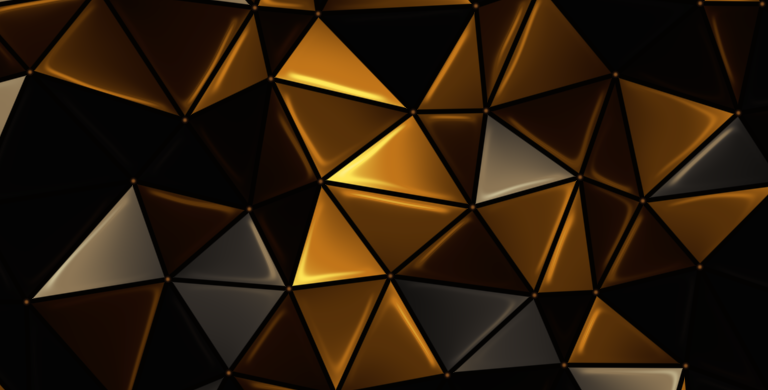
Give the GLSL for this background, as a WebGL 2 fragment shader.

```glsl
#version 300 es
precision highp float;

uniform vec2 u_resolution;
out vec4 outColor;

vec3 hash3(vec3 seed) {
    vec3 h = fract(seed * vec3(0.1031, 0.1030, 0.0973) + 0.37);
    h += dot(h, h.yxz + 33.33);
    return fract((h.xxy + h.yxx) * h.zyx);
}

float noise(vec2 p) {
    vec2 cell = floor(p), f = fract(p);
    f = f * f * (3.0 - 2.0 * f);
    float low = mix(hash3(vec3(cell, 7.0)).x, hash3(vec3(cell + vec2(1, 0), 7.0)).x, f.x);
    float high = mix(hash3(vec3(cell + vec2(0, 1), 7.0)).x, hash3(vec3(cell + 1.0, 7.0)).x, f.x);
    return mix(low, high, f.y);
}

// Jittered vertex of a staggered lattice
vec2 meshVertex(vec2 id) {
    vec2 jitter = (hash3(vec3(id, 3.0)).xy - 0.5) * 0.56;
    return (id + vec2(0.5 * mod(id.y, 2.0), 0.0) + jitter) * vec2(0.287, 0.25);
}

vec2 inwardNormal(vec2 a, vec2 b) {
    vec2 edge = normalize(b - a);
    return vec2(-edge.y, edge.x);
}

vec3 edgeDistances(vec2 p, mat3x2 t) {
    return vec3(dot(p - t[0], inwardNormal(t[0], t[1])),
                dot(p - t[1], inwardNormal(t[1], t[2])),
                dot(p - t[2], inwardNormal(t[2], t[0])));
}

float minOf(vec3 v) { return min(v.x, min(v.y, v.z)); }

vec3 goldRamp(float tone) {
    vec3 c = mix(vec3(0.012, 0.009, 0.008), vec3(0.11, 0.04, 0.01), smoothstep(0.0, 0.12, tone));
    c = mix(c, vec3(0.34, 0.19, 0.03), smoothstep(0.1, 0.3, tone));
    c = mix(c, vec3(0.76, 0.46, 0.10), smoothstep(0.3, 0.6, tone));
    c = mix(c, vec3(1.0, 0.90, 0.34), smoothstep(0.6, 0.86, tone));
    return mix(c, vec3(0.99, 0.97, 0.72), smoothstep(0.86, 1.05, tone));
}

vec3 silverRamp(float tone) {
    vec3 c = mix(vec3(0.012), vec3(0.20, 0.18, 0.16), smoothstep(0.0, 0.3, tone));
    c = mix(c, vec3(0.55, 0.46, 0.33), smoothstep(0.25, 0.55, tone));
    return mix(c, vec3(0.98, 0.96, 0.78), smoothstep(0.55, 1.0, tone));
}

void main() {
    vec2 p = gl_FragCoord.xy / u_resolution.y;
    float aspect = u_resolution.x / u_resolution.y;
    float pixel = 1.0 / u_resolution.y;

    // Find the facet that holds this point
    vec2 home = floor(p / vec2(0.287, 0.25));
    mat3x2 facet = mat3x2(vec2(0.0), vec2(0.1, 0.0), vec2(0.0, 0.1));
    vec3 facetId = vec3(0.0);
    float depth = -1.0;
    for (int y = -1; y <= 1; y++) {
        for (int x = -1; x <= 1; x++) {
            vec2 id = home + vec2(x, y);
            vec2 a = meshVertex(id), b = meshVertex(id + vec2(1, 0));
            vec2 c = meshVertex(id + 1.0), d = meshVertex(id + vec2(0, 1));
            bool rising = distance(a, c) < distance(b, d);
            for (int k = 0; k < 2; k++) {
                vec2 first = k == 0 || rising ? a : b;
                vec2 second = k == 0 ? b : c;
                vec2 third = k == 0 && rising ? c : d;
                mat3x2 candidate = mat3x2(first, second, third);
                float inside = minOf(edgeDistances(p, candidate));
                if (inside > depth) {
                    depth = inside;
                    facet = candidate;
                    facetId = vec3(id, 11.0 + float(k) * 5.0);
                }
            }
        }
    }

    // Rounded inset and blended bevel normal
    vec3 weight = exp(-edgeDistances(p, facet) / 0.013);
    float total = weight.x + weight.y + weight.z;
    float inset = -0.013 * log(total);
    vec2 bevel = (weight.x * inwardNormal(facet[0], facet[1])
                + weight.y * inwardNormal(facet[1], facet[2])
                + weight.z * inwardNormal(facet[2], facet[0])) / total;

    // Facet material: brighter metal towards the centre
    vec3 rnd = hash3(facetId), rnd2 = hash3(facetId + 41.0);
    vec2 middle = (facet[0] + facet[1] + facet[2]) / 3.0;
    vec2 offset = (middle / vec2(aspect, 1.0) - 0.5) * vec2(2.0, 1.6);
    float focus = 1.0 - smoothstep(0.0, 1.0, length(offset));
    float kind = 0.8 * rnd.x + 0.3 * focus;
    float silver = step(0.85, rnd.y);
    float base = 0.01 + 0.08 * smoothstep(0.3, 0.5, kind) + 0.2 * smoothstep(0.56, 0.66, kind)
               + 0.25 * smoothstep(0.83, 0.87, kind) + 0.3 * smoothstep(0.92, 0.97, kind);
    base = mix(base, mix(0.05, 0.5, rnd2.y), silver);

    // Reflections: broad sheen, soft bevel glow and a thin wavy rim
    float angle = 6.2832 * rnd.z;
    vec2 light = vec2(cos(angle), sin(angle));
    float wave = noise(p * 7.0 + rnd2.xy * 9.0);
    float sheen = dot(p - middle, light) / 0.12 + 0.5 * (wave - 0.5);
    float facing = clamp(0.5 - 0.5 * dot(bevel, light), 0.0, 1.0);
    float rimOffset = (inset - 0.009 - 0.016 * wave) / 0.006;
    float rim = exp(-rimOffset * rimOffset) * facing * facing * facing;
    float glow = exp(-max(inset, 0.0) / 0.022) * facing * facing;
    float polish = mix(0.12, 0.9, smoothstep(0.3, 0.6, kind)) * mix(0.5, 1.0, rnd2.x);
    float tone = base * (1.0 + 0.3 * sheen) + polish * (0.42 * rim + 0.3 * glow);
    float coolness = max(silver, 0.8 * (1.0 - smoothstep(0.2, 0.35, kind)));
    vec3 color = mix(goldRamp(tone), silverRamp(tone), coolness);

    // Dark seams and small copper joints
    color = mix(vec3(0.01, 0.007, 0.005), color, smoothstep(0.0062 - pixel, 0.0062 + pixel, depth));
    float joint = minOf(vec3(distance(p, facet[0]), distance(p, facet[1]), distance(p, facet[2])));
    vec3 copper = mix(vec3(0.5, 0.3, 0.12), vec3(0.08, 0.04, 0.02), smoothstep(0.001, 0.008, joint));
    color = mix(copper, color, smoothstep(0.009 - pixel, 0.009 + pixel, joint));
    outColor = vec4(color, 1.0);
}
```
